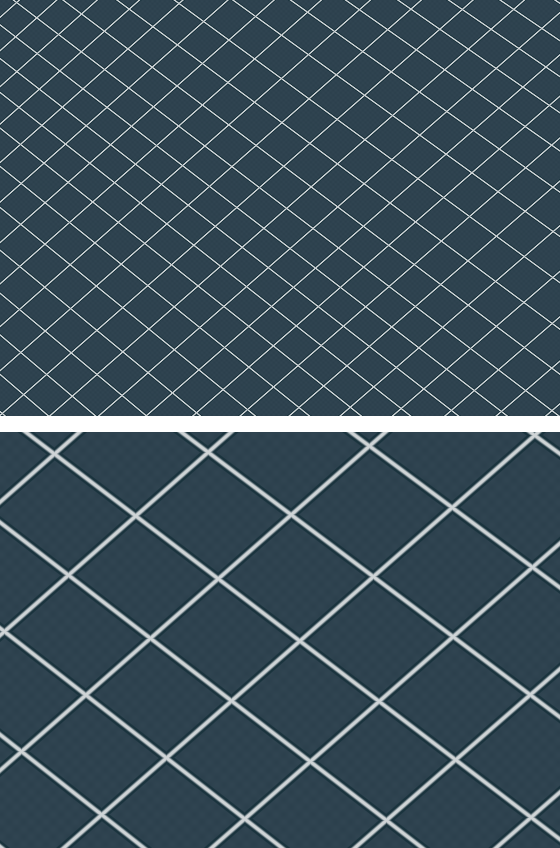
Top, the full canvas; bottom, a detail of the centre.
A WebGL 1 fragment shader for this pattern:

```glsl
precision highp float;

uniform vec2 u_resolution;

#define LINE_COUNT 22
#define GROUND vec3(0.18, 0.26, 0.31)
#define SHADE vec3(0.10, 0.20, 0.24)
#define LIGHT vec3(0.81, 0.83, 0.84)
#define UNIT (1.0 / 380.0)
#define WEAVE_COUNT 84.0
#define WEAVE_DEPTH 0.008

// Height at the centre column of falling line i, with uneven spacing.
float fallingHeight(float i) {
  float c = i - 9.5;
  return -0.486 + 0.0958 * i + 0.00028 * c * c + 0.0175 * cos(0.628 * c);
}

// Height at the centre column of rising line i, tighter at the start.
float risingHeight(float i) {
  float early = max(5.0 - i, 0.0);
  return -0.630 + 0.1035 * i + 0.003 * early * early
       + 0.007 * sin(0.75 * (i - 9.5));
}

float lineDistance(vec2 p, float height, float slope) {
  return abs(p.y - height - slope * p.x) * inversesqrt(1.0 + slope * slope);
}

// Nearest line of both families; slopes fan out gently with height.
float netDistance(vec2 p) {
  float nearest = 1.0;
  for (int k = 0; k < LINE_COUNT; k++) {
    float i = float(k);
    float fall = fallingHeight(i);
    float rise = risingHeight(i);
    nearest = min(nearest, lineDistance(p, fall, 0.715 + 0.097 * fall));
    nearest = min(nearest, lineDistance(p, rise, 0.017 * rise - 0.885));
  }
  return nearest;
}

// Faint diagonal weave in the ground.
float weave(vec2 p) {
  vec2 wave = sin(p * WEAVE_COUNT * 6.2832);
  return wave.x * wave.y;
}

void main() {
  // Height units, x from the centre, y downward from the top.
  vec2 p = gl_FragCoord.xy / u_resolution.y;
  p = vec2(p.x - 0.5 * u_resolution.x / u_resolution.y, 1.0 - p.y);

  float d = netDistance(p) / UNIT;
  float core = 1.0 - smoothstep(0.2, 1.05, d);
  float halo = 1.0 - smoothstep(1.3, 1.75, d);

  vec3 color = GROUND + WEAVE_DEPTH * weave(p);
  color = mix(color, SHADE, halo);
  color = mix(color, LIGHT, core);
  gl_FragColor = vec4(color, 1.0);
}
```
